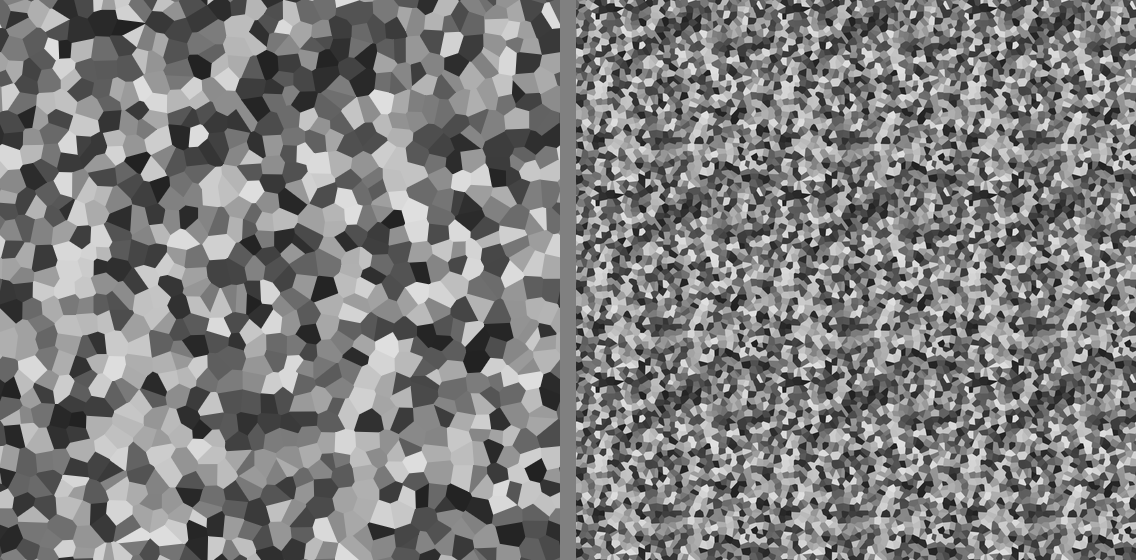
Left, the tile; right, the same tile 3 across and 3 down.
Give the GLSL for this texture, as a Shadertoy shader.

```glsl
// Seamless mosaic of flat grey polygons: a Voronoi diagram of jittered grid
// points, each cell filled with its own random grey. Cell indices wrap, so
// the tile repeats; borders are smoothed by the distance to the bisector.

const float CELLS = 30.0;        // whole number of grid cells per side
const float JITTER = 1.0;        // 0 = regular grid, 1 = fully scattered
const float DARKEST = 0.13;
const float LIGHTEST = 0.875;
const float TONE_CURVE = 1.07;   // above 1 favours dark greys slightly

// Integer hash: three random values in 0..1 for a grid cell.
vec3 hashCell(vec2 cell) {
    uvec3 v = uvec3(uvec2(cell), 17u) * 1664525u + 1013904223u;
    v.x += v.y * v.z;
    v.y += v.z * v.x;
    v.z += v.x * v.y;
    v ^= v >> 16u;
    v.x += v.y * v.z;
    v.y += v.z * v.x;
    v.z += v.x * v.y;
    return vec3(v >> 8u) / 16777216.0;
}

float greyTone(float random) {
    return mix(DARKEST, LIGHTEST, pow(random, TONE_CURVE));
}

// Grey of the mosaic at p (in cells), smoothed over pixelWidth (in cells).
float mosaic(vec2 p, float cells, float jitter, float pixelWidth) {
    vec2 base = floor(p);
    vec2 nearest = vec2(0.0), second = vec2(0.0);   // offsets from p
    float nearestDist = 1e3, secondDist = 1e3;      // squared distances
    float nearestTone = 0.0, secondTone = 0.0;

    // Find the two closest seed points
    for (int y = -2; y <= 2; y++) {
        for (int x = -2; x <= 2; x++) {
            vec2 cell = base + vec2(x, y);
            vec3 random = hashCell(mod(cell, cells));
            vec2 offset = cell + 0.5 + jitter * (random.xy - 0.5) - p;
            float dist = dot(offset, offset);
            if (dist < nearestDist) {
                second = nearest;
                secondDist = nearestDist;
                secondTone = nearestTone;
                nearest = offset;
                nearestDist = dist;
                nearestTone = random.z;
            } else if (dist < secondDist) {
                second = offset;
                secondDist = dist;
                secondTone = random.z;
            }
        }
    }

    // Blend the two tones across their shared border
    float seedGap = max(length(second - nearest), 1e-4);
    float borderDist = 0.5 * (secondDist - nearestDist) / seedGap;
    float coverage = clamp(0.5 + borderDist / pixelWidth, 0.5, 1.0);
    return mix(greyTone(secondTone), greyTone(nearestTone), coverage);
}

void mainImage(out vec4 fragColor, in vec2 fragCoord) {
    vec2 uv = fragCoord / iResolution.xy;
    float pixelWidth = CELLS / min(iResolution.x, iResolution.y);
    float grey = mosaic(uv * CELLS, CELLS, JITTER, pixelWidth);
    fragColor = vec4(vec3(grey), 1.0);
}
```
